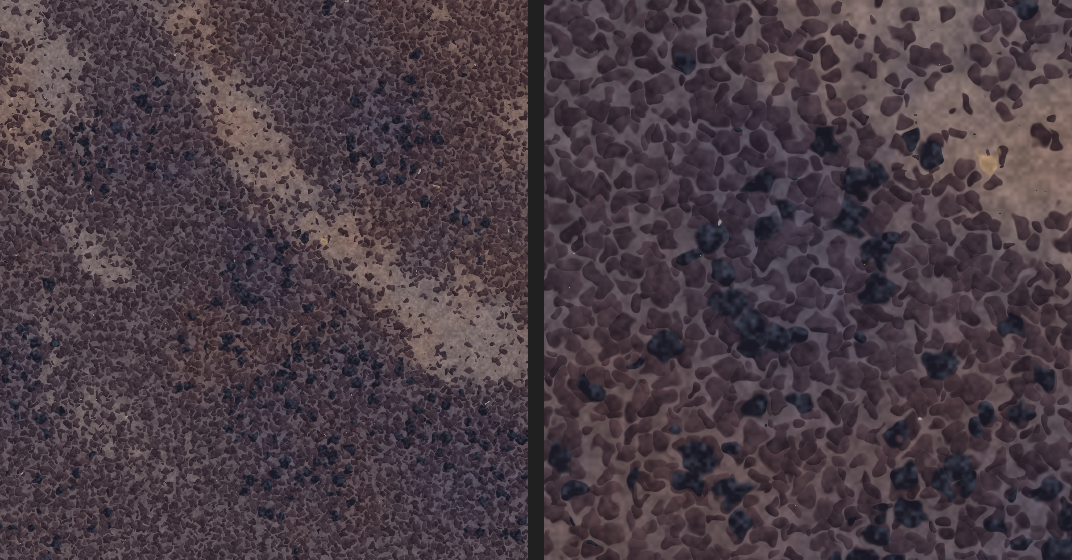
Left, the full canvas; right, a detail of the centre.
Write a Shadertoy shader that draws this texture.

```glsl
// Aerial view of purple heathland with bare soil bands and dark blue shrub thickets.

const vec3 SOIL = vec3(0.475, 0.420, 0.420);
const vec3 LITTER = vec3(0.375, 0.325, 0.345);
const vec3 HEATH_DARK = vec3(0.150, 0.110, 0.145);
const vec3 HEATH_LIGHT = vec3(0.335, 0.265, 0.295);
const vec3 THICKET_TINT = vec3(0.84, 0.91, 1.06);
const vec3 RUST_TINT = vec3(1.07, 0.99, 0.92);
const vec3 SHRUB_DARK = vec3(0.085, 0.085, 0.130);
const vec3 SHRUB_LIGHT = vec3(0.235, 0.255, 0.320);
const vec3 OCHRE = vec3(0.66, 0.54, 0.43);
const vec3 PALE_STONE = vec3(0.70, 0.62, 0.61);
const vec2 SUN = vec2(0.6, 0.8);
const float HEATH_COUNT = 108.0;   // heath bushes per canvas height
const float SHRUB_COUNT = 50.0;    // dark shrubs per canvas height
const float RAGGED = 0.009;        // edge displacement of plants
const float GRAIN = 0.38;          // strength of the finest texture

// Centre and radius of the thicket regions
const vec3 THICKETS[6] = vec3[6](
    vec3(0.46, 0.53, 0.13), vec3(0.60, 0.25, 0.19), vec3(0.70, 0.76, 0.14),
    vec3(0.27, 0.74, 0.11), vec3(0.84, 0.16, 0.15), vec3(0.02, 0.32, 0.10));

// Course of the main soil band
const vec2 BAND[5] = vec2[5](
    vec2(0.33, 0.95), vec2(0.44, 0.75), vec2(0.55, 0.62),
    vec2(0.69, 0.49), vec2(0.85, 0.36));

vec3 hash3(vec2 p) {
    vec3 q = fract(p.xyx * vec3(0.1031, 0.1030, 0.0973));
    q += dot(q, q.yxz + 33.33);
    return fract((q.xxy + q.yzz) * q.zyx);
}

float noise(vec2 p) {
    vec2 i = floor(p), f = fract(p);
    f = f * f * (3.0 - 2.0 * f);
    vec2 e = vec2(0.0, 1.0);
    return mix(mix(hash3(i).x, hash3(i + e.yx).x, f.x),
               mix(hash3(i + e.xy).x, hash3(i + e.yy).x, f.x), f.y);
}

float fbm(vec2 p) {
    float sum = 0.0, gain = 0.533;
    for (int i = 0; i < 4; i++) {
        sum += gain * noise(p);
        p = mat2(1.6, 1.2, -1.2, 1.6) * p + 17.0;
        gain *= 0.5;
    }
    return sum;
}

float glow(float d, float width) { return exp(-d * d / (width * width)); }

float segment(vec2 p, vec2 a, vec2 b) {
    vec2 ab = b - a;
    return length(p - a - ab * clamp(dot(p - a, ab) / dot(ab, ab), 0.0, 1.0));
}

// Scattered round plants: x = cover, y = sunlit side, z = random tone
vec3 scatter(vec2 p, float count, float amount, vec2 radii, float seed) {
    vec2 q = p * count, id = floor(q);
    vec3 plant = vec3(0.0, 0.0, 0.5);
    for (int y = -1; y <= 1; y++)
    for (int x = -1; x <= 1; x++) {
        vec2 cell = id + vec2(x, y);
        vec3 h = hash3(cell + seed), k = hash3(cell + seed + 57.0);
        float r = mix(radii.x, radii.y, h.z) * smoothstep(0.0, 0.25, amount - k.x);
        r = max(r, 0.001);
        vec2 d = q - cell - h.xy;
        float height = 1.0 - length(d) / r;
        if (height > plant.x) plant = vec3(height, dot(d, SUN) / r, k.y);
    }
    plant.x = smoothstep(0.0, 0.3, plant.x);
    return plant;
}

// Broad layout of open ground
float bareGround(vec2 p) {
    float d = 9.0;
    for (int i = 0; i < 4; i++) d = min(d, segment(p, BAND[i], BAND[i + 1]));
    float bare = 0.85 * glow(d, 0.075);
    bare += 0.75 * glow(segment(p, vec2(0.0, 0.96), vec2(0.09, 0.84)), 0.10);
    bare += 0.65 * glow(segment(p, vec2(0.0, 0.72), vec2(0.18, 0.54)), 0.06);
    bare += 0.42 * glow(segment(p, vec2(0.08, 0.42), vec2(0.30, 0.12)), 0.09);
    bare += 0.45 * glow(length(p - vec2(0.93, 0.80)), 0.10);
    bare += 0.40 * glow(length(p - vec2(0.84, 0.47)), 0.10);
    return bare + 0.40 * glow(length(p - vec2(0.75, 0.99)), 0.09);
}

void mainImage(out vec4 fragColor, in vec2 fragCoord) {
    vec2 p = fragCoord / iResolution.y;
    vec2 wobble = vec2(noise(p * 135.0), noise(p * 135.0 + 41.0)) - 0.5;
    vec2 q = p + RAGGED * wobble;
    float grain = 0.55 * noise(p * 230.0) + 0.45 * noise(p * 410.0 + 9.0) - 0.5;
    float drift = fbm(p * 5.0 + 3.0);

    // Region masks
    float bare = bareGround(p + 0.06 * (vec2(fbm(p * 8.0), fbm(p * 8.0 + 31.0)) - 0.5));
    float soil = smoothstep(0.22, 0.85, bare + 1.0 * (fbm(p * 11.0) - 0.5)
                 + 0.45 * (noise(p * 62.0) - 0.5));
    float thicket = 0.0;
    for (int i = 0; i < 6; i++)
        thicket = max(thicket, glow(length(p - THICKETS[i].xy), THICKETS[i].z));

    // Soil and dry litter
    vec3 color = mix(LITTER, SOIL, soil) * (1.0 + GRAIN * grain);
    color *= 0.92 + 0.16 * noise(p * 85.0 + 5.0);

    // Heath bushes, sparse on open soil
    vec3 heath = scatter(q, HEATH_COUNT, mix(1.25, 0.32, soil), vec2(0.38, 0.82), 11.0);
    float tone = 0.45 + 0.28 * heath.y + 0.5 * (heath.z - 0.5) + 0.7 * grain;
    vec3 heathColor = mix(HEATH_DARK, HEATH_LIGHT, clamp(tone, 0.0, 1.1));
    color = mix(color, heathColor, heath.x * 0.92);
    color *= mix(vec3(1.0), THICKET_TINT, 0.75 * thicket * (1.0 - soil));
    color *= mix(vec3(1.0), RUST_TINT, smoothstep(0.4, 0.7, drift + 0.2 * (p.x + p.y - 1.0)));

    // Dark shrubs in ragged groups
    float grove = 0.10 + 0.45 * thicket + 1.3 * (fbm(p * 12.0 + 70.0) - 0.5) - 0.35 * bare;
    vec3 shrub = scatter(q, SHRUB_COUNT, clamp(grove, 0.03, 0.85), vec2(0.32, 0.65), 90.0);
    float leaf = clamp(0.25 + 0.3 * shrub.y + 1.6 * grain, 0.0, 1.0);
    color = mix(color, mix(SHRUB_DARK, SHRUB_LIGHT, leaf), shrub.x * 0.92);

    // Rare ochre clearings and pale stones
    vec3 clearing = scatter(q, 7.0, 0.16, vec2(0.10, 0.18), 205.0);
    color = mix(color, OCHRE * (1.0 + 0.5 * grain),
                clearing.x * smoothstep(0.42, 0.62, noise(p * 95.0 + 8.0)));
    vec3 stone = scatter(q, 24.0, 0.13, vec2(0.09, 0.16), 330.0);
    color = mix(color, PALE_STONE, 0.8 * stone.x);

    fragColor = vec4(clamp(color, 0.0, 1.0), 1.0);
}
```
